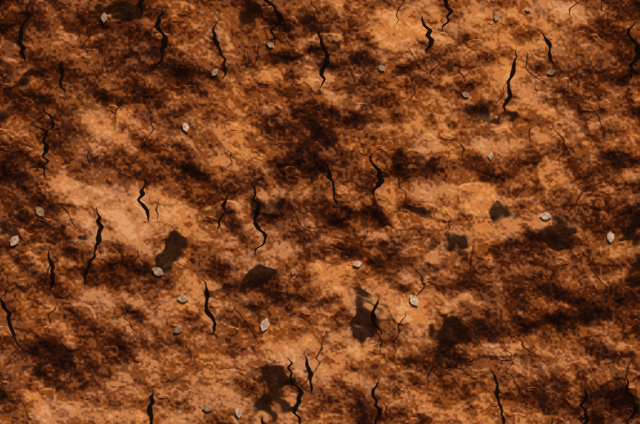
Give the GLSL for this texture, as a WebGL 2 fragment shader.

```glsl
#version 300 es
precision highp float;
// Dry, cracked reddish earth with damp blotches, clods and pale grit.

uniform vec2 u_resolution;
out vec4 fragColor;

const vec2 LIGHT = vec2(0.33, 0.94);

float hash(vec2 p) {
    vec3 q = fract(vec3(p.xyx) * 0.1031);
    q += dot(q, q.yzx + 33.33);
    return fract((q.x + q.y) * q.z);
}

vec2 hash2(vec2 p) {
    return vec2(hash(p + 17.0), hash(p + 71.0));
}

float noise(vec2 p) {
    vec2 i = floor(p), f = fract(p);
    f = f * f * (3.0 - 2.0 * f);
    vec2 k = vec2(0.0, 1.0);
    return mix(mix(hash(i), hash(i + k.yx), f.x),
               mix(hash(i + k), hash(i + k.yy), f.x), f.y);
}

float fbm(vec2 p, int octaves) {
    float sum = 0.0, amp = 0.5;
    for (int i = 0; i < octaves; i++) {
        sum += amp * noise(p);
        p = mat2(1.6, 1.2, -1.2, 1.6) * p + 5.7;
        amp *= 0.5;
    }
    return sum;
}

// Flat-topped lumps, some cells left empty.
float clods(vec2 p, float scale, float odds) {
    p = p * scale + 0.5 * vec2(noise(p * scale * 2.5), noise(p * scale * 2.5 + 40.0));
    vec2 cell = floor(p);
    float top = 0.0;
    for (int j = -1; j <= 1; j++)
    for (int i = -1; i <= 1; i++) {
        vec2 id = cell + vec2(i, j);
        vec2 d = (p - id - 0.2 - 0.6 * hash2(id)) * vec2(0.85, 1.15);
        float radius = mix(0.25, 0.55, hash(id + 9.0));
        float lump = 1.0 - smoothstep(radius * 0.55, radius, length(d));
        top = max(top, lump * step(hash(id + 31.0), odds));
    }
    return top;
}

float ground(vec2 p) {
    return fbm(p * 9.0, 5) + 0.07 * clods(p, 8.0, 0.4) + 0.035 * clods(p + 3.0, 19.0, 0.4);
}

// Wavering, tapered, mostly upright fissures.
float cracks(vec2 p, vec2 size, float halfLength, float width, float lean, float odds, float aa) {
    vec2 cell = floor(p / size);
    float mask = 0.0;
    for (int j = -1; j <= 1; j++)
    for (int i = -1; i <= 1; i++) {
        vec2 id = cell + vec2(i, j);
        float seed = hash(id + 5.0);
        vec2 q = p - (id + hash2(id)) * size;
        float reach = halfLength * mix(0.4, 1.0, hash(id + 23.0));
        q.x += (seed - 0.5) * lean * q.y;
        q.x += 0.035 * (noise(vec2(q.y * 24.0, seed * 90.0)) - 0.5);
        q.x += 0.013 * (noise(vec2(q.y * 85.0, seed * 50.0)) - 0.5);
        float taper = 1.0 - q.y * q.y / (reach * reach);
        float w = width * taper * mix(0.3, 1.5, noise(vec2(q.y * 60.0, seed * 70.0)));
        float line = 1.0 - smoothstep(-aa, aa, abs(q.x) - w);
        mask = max(mask, line * smoothstep(0.0, 0.2, taper) * step(hash(id + 47.0), odds));
    }
    return mask;
}

// Small angular stones: x is coverage, y is a shade per stone.
vec2 grit(vec2 p, float scale, float odds, float aa) {
    vec2 id = floor(p * scale);
    vec2 q = p - (id + 0.3 + 0.4 * hash2(id)) / scale;
    float turn = 6.283 * hash(id + 13.0);
    q = mat2(cos(turn), sin(turn), -sin(turn), cos(turn)) * q;
    float radius = mix(0.08, 0.19, hash(id + 29.0)) / scale;
    float d = max(length(q * vec2(0.8, 1.25)), abs(q.x) * 0.7 + abs(q.y) * 0.9) - radius;
    float cover = (1.0 - smoothstep(-aa, aa, d)) * step(hash(id + 61.0), odds);
    return vec2(cover, hash(id + 83.0));
}

// Soil colours from deep shade to sunlit crust.
vec3 soil(float t) {
    vec3 c = mix(vec3(0.09, 0.035, 0.02), vec3(0.19, 0.08, 0.04), smoothstep(0.0, 0.05, t));
    c = mix(c, vec3(0.33, 0.14, 0.05), smoothstep(0.05, 0.17, t));
    c = mix(c, vec3(0.46, 0.25, 0.13), smoothstep(0.22, 0.38, t));
    c = mix(c, vec3(0.56, 0.28, 0.10), smoothstep(0.42, 0.57, t));
    c = mix(c, vec3(0.64, 0.39, 0.23), smoothstep(0.62, 0.76, t));
    c = mix(c, vec3(0.78, 0.48, 0.26), smoothstep(0.78, 0.90, t));
    return mix(c, vec3(0.87, 0.61, 0.39), smoothstep(0.94, 1.0, t));
}

void main() {
    vec2 p = gl_FragCoord.xy / u_resolution.y;
    float aa = 1.0 / u_resolution.y;

    // Damp and dry blotches with ragged borders
    vec2 warped = p + 0.07 * vec2(fbm(p * 11.0, 4), fbm(p * 11.0 + 30.0, 4));
    float damp = tanh((fbm(warped * 3.3 + 8.0, 5) - 0.49) * 11.0);
    float spots = smoothstep(0.60, 0.70, fbm(warped * 8.0 + 60.0, 4));

    // Relief lit from above
    float h = ground(p);
    float fine = (h - ground(p + LIGHT * 0.003)) / 0.0125;
    float broad = (h - ground(p + LIGHT * 0.02)) / 0.07;
    float grain = (noise(p * 170.0) - 0.5) / 0.21;
    float tone = 0.8 * damp + 0.42 * fine + 0.42 * broad + 0.25 * grain - 0.9 * spots + 0.1;
    vec3 color = soil(1.0 / (1.0 + exp(-1.7 * tone)));
    color *= mix(vec3(1.04, 1.0, 0.86), vec3(0.97, 1.0, 1.12), noise(p * 14.0));

    // Hollows and fissures
    float pit = 1.0 - smoothstep(0.22, 0.29, fbm(warped * vec2(9.0, 13.0) + 20.0, 4));
    float wide = cracks(p, vec2(0.14, 0.25), 0.10, 0.0055, 0.5, 0.6, aa);
    float hair = cracks(p + 7.0, vec2(0.10, 0.13), 0.06, 0.0022, 1.8, 0.55, aa);
    color = mix(color, vec3(0.10, 0.045, 0.025), 0.8 * pit);
    color = mix(color, vec3(0.16, 0.06, 0.03), 0.7 * hair);
    color = mix(color, vec3(0.06, 0.03, 0.02), 0.93 * wide);

    // Pale grit with cast shadows
    vec2 stone = grit(p, 15.0, 0.08, aa);
    float shadow = grit(p + LIGHT * 0.007, 15.0, 0.08, aa).x;
    color *= 1.0 - 0.65 * shadow * (1.0 - stone.x);
    vec3 stoneColor = mix(vec3(0.52, 0.36, 0.25), vec3(0.82, 0.70, 0.60), stone.y);
    color = mix(color, stoneColor * (1.0 + 0.08 * grain), 0.9 * stone.x);

    fragColor = vec4(clamp(color, 0.0, 1.0), 1.0);
}
```
